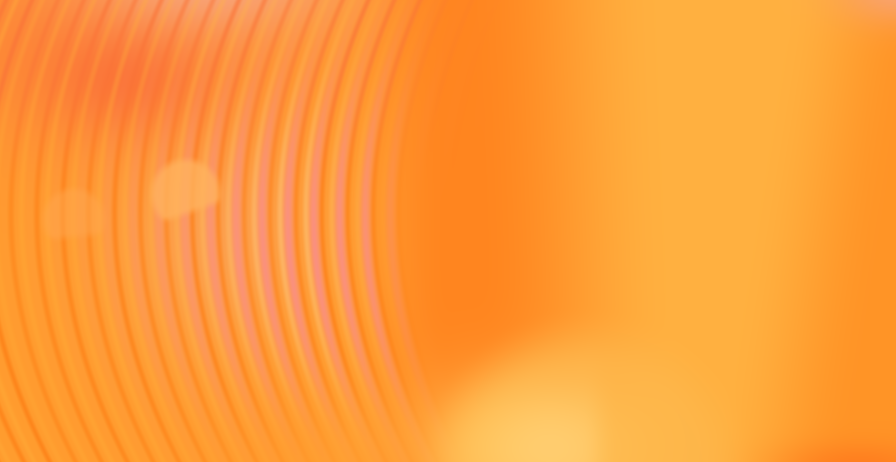
Reproduce this background procedurally as a WebGL 2 fragment shader.

```glsl
#version 300 es
precision highp float;

#define RING_PERIOD 0.056
#define RING_PHASE 0.375
#define RING_BEND 0.48
#define RING_AXIS 0.54
#define RING_END 0.86
#define GROOVE_DEPTH 0.72
#define PINK_AMOUNT 0.92
#define RIM_AMOUNT 0.80
#define BOKEH_SOFTNESS 0.012

uniform vec2 u_resolution;
out vec4 outColor;

const vec3 ORANGE = vec3(1.00, 0.61, 0.18);
const vec3 DEEP = vec3(1.00, 0.52, 0.12);
const vec3 AMBER = vec3(1.00, 0.69, 0.25);
const vec3 CORAL = vec3(0.98, 0.45, 0.22);
const vec3 PINK = vec3(0.98, 0.56, 0.52);
const vec3 PEACH = vec3(0.97, 0.65, 0.50);
const vec3 GOLD = vec3(1.00, 0.77, 0.34);

float hash(float n) {
  return fract(sin(n * 127.1) * 43758.5453);
}

// Soft elliptical glow, 1 at its centre
float glow(vec2 p, vec2 centre, vec2 radius) {
  vec2 d = (p - centre) / radius;
  return exp(-dot(d, d));
}

float disc(vec2 p, vec2 centre, float radius, float softness) {
  return 1.0 - smoothstep(radius - softness, radius + softness, length(p - centre));
}

// Smooth ridge of the given half width
float ridge(float x, float centre, float width) {
  return 1.0 - smoothstep(0.0, width, abs(x - centre));
}

// Broad bands and washes of colour
vec3 backdrop(vec2 p) {
  vec3 col = mix(ORANGE, DEEP, smoothstep(0.74, 0.98, p.x));
  float rise = p.y - 0.5;
  col = mix(col, AMBER, smoothstep(1.02, 1.46, p.x + 0.04 * rise));
  col = mix(col, vec3(1.0, 0.58, 0.15), smoothstep(1.62, 1.92, p.x - 0.16 * rise));
  col = mix(col, PEACH, 0.38 * glow(p, vec2(0.46, 0.50), vec2(0.22, 0.26)));
  col = mix(col, vec3(0.99, 0.51, 0.22), 0.85 * glow(p, vec2(0.16, 0.92), vec2(0.46, 0.24)));
  col = mix(col, vec3(0.98, 0.42, 0.21), 0.70 * glow(p, vec2(0.27, 0.83), vec2(0.16, 0.11)));
  col = mix(col, PEACH, 0.90 * glow(p, vec2(0.46, 1.04), vec2(0.27, 0.11)));
  return mix(col, PEACH, 0.80 * glow(p, vec2(1.95, 1.02), vec2(0.13, 0.07)));
}

// Curved ribs: groove, pink band and pale rim in each period
vec3 addRings(vec3 col, vec2 p) {
  float bend = p.y - RING_AXIS;
  float s = p.x - RING_BEND * bend * bend;
  float t = s / RING_PERIOD + RING_PHASE;
  float f = fract(t);
  float vary = 0.60 + 0.40 * hash(floor(t));
  float upper = smoothstep(0.55, 0.85, p.y);
  float fade = 1.0 - smoothstep(RING_END - 0.08, RING_END + 0.05, s);
  float tail = 0.25 * upper * (1.0 - smoothstep(RING_END, RING_END + 0.20, s));
  fade = max(fade, tail);
  // The ribs melt into the light at the lower middle
  fade *= 1.0 - 0.75 * glow(p, vec2(0.72, 0.0), vec2(0.30, 0.15));

  vec3 grooveColor = mix(vec3(0.99, 0.48, 0.07), CORAL, upper);
  float groove = ridge(f, 0.80, 0.20);
  col = mix(col, grooveColor, GROOVE_DEPTH * groove * vary * fade);

  float pinkZone = glow(vec2(s, p.y), vec2(0.66, 0.45), vec2(0.34, 0.38));
  col = mix(col, PINK, PINK_AMOUNT * ridge(f, 0.50, 0.34) * pinkZone * fade);

  float rimZone = glow(vec2(s, p.y), vec2(0.58, 0.48), vec2(0.22, 0.50));
  vec3 rimColor = mix(vec3(1.0, 0.69, 0.23), vec3(0.99, 0.76, 0.48), rimZone);
  float rimLight = max(rimZone, 0.50 * (1.0 - smoothstep(0.55, 0.78, s)));
  col = mix(col, rimColor, RIM_AMOUNT * ridge(f, 0.20, 0.20) * rimLight * vary * fade);
  return col;
}

// Bottom light: faint large disc, gold wash and a brighter core
vec3 addBottomLight(vec3 col, vec2 p) {
  float halo = disc(p, vec2(1.27, -0.04), 0.31, 0.07);
  col = mix(col, vec3(0.99, 0.72, 0.30), 0.65 * halo);
  col = mix(col, GOLD, 0.85 * glow(p, vec2(1.12, 0.03), vec2(0.24, 0.15)));
  float core = glow(p, vec2(1.20, 0.03), vec2(0.17, 0.13));
  core *= 1.0 - 0.75 * smoothstep(1.26, 1.34, p.x);
  col = mix(col, vec3(1.0, 0.82, 0.47), 0.75 * core);
  return mix(col, vec3(1.0, 0.49, 0.12), 0.95 * glow(p, vec2(1.86, -0.01), vec2(0.16, 0.05)));
}

// Small discs with a sloping cut along the lower edge
vec3 addBokeh(vec3 col, vec2 p) {
  vec2 d = p - vec2(0.402, 0.580);
  float cut = smoothstep(-0.055, -0.030, d.y - 0.35 * d.x);
  float spot = disc(d, vec2(0.0), 0.074, BOKEH_SOFTNESS) * cut;
  col = mix(col, vec3(1.0, 0.70, 0.37), 0.78 * spot);
  d = p - vec2(0.160, 0.525);
  cut = smoothstep(-0.050, -0.025, d.y - 0.10 * d.x);
  spot = disc(d, vec2(0.0), 0.066, BOKEH_SOFTNESS) * cut;
  return mix(col, vec3(1.0, 0.65, 0.30), 0.55 * spot);
}

void main() {
  vec2 p = gl_FragCoord.xy / u_resolution.y;
  vec3 col = backdrop(p);
  col = addRings(col, p);
  col = addBottomLight(col, p);
  col = addBokeh(col, p);
  outColor = vec4(col, 1.0);
}
```
